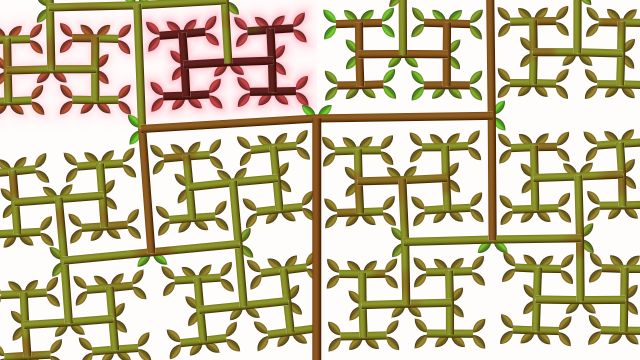
Reproduce this pattern procedurally as a WebGL 2 fragment shader.

```glsl
#version 300 es
precision highp float;
uniform vec2 u_resolution;
out vec4 fragColor;

// Lengths are fractions of the canvas height
#define LEVELS 7
#define FIRST_ARM 0.486
#define ARM_RATIO 0.707
#define BRANCH_RADIUS 0.0113
#define LEAF_HALF vec2(0.0255, 0.0112)
#define LEAF_OFFSET 0.030
#define LEAF_SPREAD 0.84
#define LEFT_LEAN 0.06
#define BEND 0.05
#define GLOW_WIDTH 0.014
#define ROOT vec2(0.495, 0.671)

const vec3 PAPER = vec3(1.0, 0.99, 0.99);
const vec3 GREEN = vec3(0.55, 0.59, 0.16);
const vec3 BROWN = vec3(0.56, 0.34, 0.12);
const vec3 BARK_SHADOW = vec3(0.26, 0.20, 0.08);
const vec3 OLIVE = vec3(0.56, 0.48, 0.16);
const vec3 FRESH = vec3(0.40, 0.76, 0.16);
const vec3 RUST = vec3(0.64, 0.34, 0.16);
const vec3 CRIMSON = vec3(0.72, 0.25, 0.25);
const vec3 DARK_RED = vec3(0.38, 0.13, 0.12);
const vec3 PINK = vec3(1.0, 0.55, 0.64);

float hash(uint n) {
  n = (n ^ 61u) ^ (n >> 16);
  n *= 9u;
  n ^= n >> 4;
  n *= 0x27d4eb2du;
  n ^= n >> 15;
  return float(n & 65535u) / 65535.0;
}

float cellHash(vec2 c) {
  ivec2 i = ivec2(c) + 512;
  return hash(uint(i.x + i.y * 1024));
}

float noise(vec2 p) {
  vec2 i = floor(p), f = fract(p);
  f = f * f * (3.0 - 2.0 * f);
  return mix(mix(cellHash(i), cellHash(i + vec2(1, 0)), f.x),
             mix(cellHash(i + vec2(0, 1)), cellHash(i + vec2(1, 1)), f.x), f.y);
}

vec2 rotate(vec2 p, float a) {
  float c = cos(a), s = sin(a);
  return vec2(c * p.x - s * p.y, s * p.x + c * p.y);
}

// Pointed lens along x
float leafDistance(vec2 p) {
  float r = dot(LEAF_HALF, LEAF_HALF) / (2.0 * LEAF_HALF.y);
  return length(vec2(p.x, abs(p.y) + r - LEAF_HALF.y)) - r;
}

// Round bark, lit from the upper left
vec3 barkShade(vec3 base, float across, float lightSide) {
  float t = across / BRANCH_RADIUS - 0.3 * lightSide;
  return mix(base, BARK_SHADOW * base * 2.0, clamp(0.75 * t * t, 0.0, 1.0));
}

void main() {
  float pixel = 1.0 / u_resolution.y;
  vec2 canvas = (gl_FragCoord.xy - ROOT * u_resolution) * pixel;
  float patches = smoothstep(0.62, 0.9, noise(canvas * 11.0));

  vec2 p = canvas;
  float arm = FIRST_ARM, outward = 1.0, glow = 0.0;
  int id = 1;
  vec4 leaves = vec4(0.0), bark = vec4(0.0);

  for (int level = 0; level <= LEVELS; level++) {
    // Season of the subtree this node belongs to
    int group = level >= 4 ? id >> (level - 4) : 0;
    bool crimson = group == 22, rusty = group == 20, fresh = group == 28;
    vec3 leafColor = mix(FRESH, OLIVE, smoothstep(1.0, 4.5, float(level)));
    if (crimson) leafColor = CRIMSON;
    if (rusty) leafColor = mix(RUST, CRIMSON, 0.7 * hash(uint(id) + 90u));
    if (fresh) leafColor = mix(OLIVE, FRESH, 0.35 + 0.65 * hash(uint(id)));

    // Pair of leaves pointing away from the parent
    vec2 l = rotate(vec2(p.y * outward, abs(p.x)), -LEAF_SPREAD);
    l.x -= LEAF_OFFSET;
    float d = leafDistance(l);
    float fold = smoothstep(-0.004, 0.004, l.y);
    float rim = smoothstep(-0.006, 0.0, d);
    vec3 shaded = leafColor * (0.76 + 0.34 * fold - 0.25 * rim);
    leaves = mix(leaves, vec4(shaded, 1.0), clamp(0.5 - d / pixel, 0.0, 1.0));
    float glowAmount = crimson ? 0.5 : rusty ? 0.25 : 0.0;
    glow = max(glow, glowAmount * exp(-max(d, 0.0) / GLOW_WIDTH));
    if (level == LEVELS) break;

    // Choose the nearer arm and bend it
    float side = p.x < 0.0 ? -1.0 : 1.0;
    id = id * 2 + (side > 0.0 ? 1 : 0);
    float bend = (hash(uint(id)) - 0.5) * BEND;
    if (level == 0) bend = side < 0.0 ? LEFT_LEAN : 0.015;
    p = rotate(p, -bend);

    // Arm
    bool woody = level == 0 || (level == 1 && id != 5) || fresh;
    vec3 base = mix(GREEN, BROWN, woody ? 0.9 : 0.6 * patches);
    if (crimson) base = mix(DARK_RED, GREEN * 0.6, 0.5 * patches);
    if (rusty) base = mix(base, RUST, 0.3 * patches);
    d = max(abs(p.y) - BRANCH_RADIUS, abs(p.x) - arm - 0.3 * BRANCH_RADIUS);
    float lightSide = level % 2 == 0 ? 1.0 : -1.0;
    vec4 armColor = vec4(barkShade(base, p.y, lightSide), 1.0);
    bark = mix(armColor, bark, max(bark.a, 1.0 - clamp(0.5 - d / pixel, 0.0, 1.0)));
    glow = max(glow, glowAmount * exp(-max(d, 0.0) / GLOW_WIDTH));

    // Move to the arm's end and turn a quarter
    p = vec2(p.y, p.x - side * arm);
    outward = side;
    arm *= ARM_RATIO;
  }

  // Trunk
  float trunk = max(abs(canvas.x) - BRANCH_RADIUS * 1.1, canvas.y);
  vec3 trunkColor = barkShade(BROWN, canvas.x, -1.0);
  bark = mix(bark, vec4(trunkColor, 1.0), clamp(0.5 - trunk / pixel, 0.0, 1.0));

  vec3 color = mix(PAPER, PINK, glow);
  color = mix(color, leaves.rgb / max(leaves.a, 0.001), leaves.a);
  color = mix(color, bark.rgb / max(bark.a, 0.001), bark.a);
  fragColor = vec4(color, 1.0);
}
```
